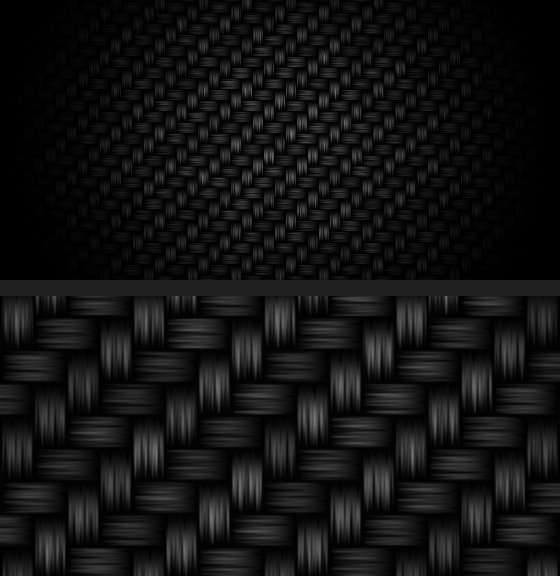
Top: the whole. Bottom: its middle third, enlarged.
Give the GLSL for this texture, as a Shadertoy shader.

```glsl
// Black carbon fibre cloth in a 2/2 twill, lit from the centre.
// Each grid cell shows a warp or weft tow; every float spans two cells and
// gets a sheen along it, fibre streaks from layered sines and dark ends.

const float PI = 3.14159265;
const float ROWS = 25.6;                    // tows over the canvas height
const vec2 WEAVE_SHIFT = vec2(0.1, 0.42);   // grid offset, in cells
const vec3 GAP_COLOR = vec3(0.010);
const vec3 WARP_COLOR = vec3(0.300);        // vertical tows
const vec3 WEFT_COLOR = vec3(0.200);        // horizontal tows
const float WARP_FOCUS = 2.0;               // tightness of the sheen
const float WEFT_FOCUS = 1.2;
const float EDGE_WIDTH = 0.09;              // soft tow edge, in cells
const float STREAK_DEPTH = 0.60;
const float SHEEN_JITTER = 0.10;            // ragged ends of the sheen
const float TOW_VARIATION = 0.45;
const vec2 LIGHT_SCALE = vec2(2.0, 1.1);
const float LIGHT_INNER = 0.08;
const float LIGHT_OUTER = 1.03;

float hash(vec2 p) {
    p = fract(p * vec2(0.1031, 0.1137));
    p += dot(p, p.yx + 33.33);
    return fract((p.x + p.y) * p.x * 17.0);
}

// Irregular fibres, roughly -1 to 1, drifting slightly along the tow
float fibres(float across, float along, float seed) {
    float phase = seed * 40.0;
    float drift = 0.6 * sin(along * 5.0 + phase);
    return 0.30 * sin(across * 11.0 + phase + drift)
         + 0.35 * sin(across * 23.0 - phase * 1.7 - drift)
         + 0.30 * sin(across * 37.0 + phase * 2.3 + along * 3.0)
         + 0.20 * sin(across * 59.0 - phase * 3.1 - along * 4.0);
}

// Brightness of one float; along and across both run from 0 to 1
float towShade(float along, float across, float seed, float focus) {
    float streak = fibres(across, along, seed);
    float ragged = clamp(along + SHEEN_JITTER * streak, 0.0, 1.0);
    float sheen = pow(max(sin(PI * ragged), 0.0), focus);
    float sides = smoothstep(0.0, EDGE_WIDTH, min(across, 1.0 - across));
    float ends = smoothstep(0.0, 0.08, min(along, 1.0 - along));
    float roundness = 0.75 + 0.25 * sin(PI * across);
    float tone = 1.0 + TOW_VARIATION * (seed - 0.5);
    float strands = max(1.0 - STREAK_DEPTH * (0.3 - streak), 0.0);
    return sheen * sides * ends * roundness * tone * strands;
}

void mainImage(out vec4 fragColor, in vec2 fragCoord) {
    vec2 uv = fragCoord / iResolution.xy;
    vec2 grid = fragCoord / iResolution.y * ROWS - WEAVE_SHIFT;
    vec2 cell = floor(grid);
    vec2 local = grid - cell;

    // Twill step: 0 and 1 show the warp, 2 and 3 the weft
    float stage = mod(cell.x - cell.y + 3.0, 4.0);
    vec3 cloth;
    if (stage < 1.5) {
        float along = (1.0 - stage + local.y) * 0.5;
        float seed = hash(vec2(cell.x, cell.y + stage) + 11.0);
        cloth = WARP_COLOR * towShade(along, local.x, seed, WARP_FOCUS);
    } else {
        float along = (stage - 2.0 + local.x) * 0.5;
        float seed = hash(vec2(cell.x - stage, cell.y) + 57.0);
        cloth = WEFT_COLOR * towShade(along, local.y, seed, WEFT_FOCUS);
    }

    // Pool of light fading to black at the sides
    float reach = length((uv - 0.5) * LIGHT_SCALE);
    float light = 1.0 - smoothstep(LIGHT_INNER, LIGHT_OUTER, reach);
    fragColor = vec4((GAP_COLOR + cloth) * light, 1.0);
}
```
